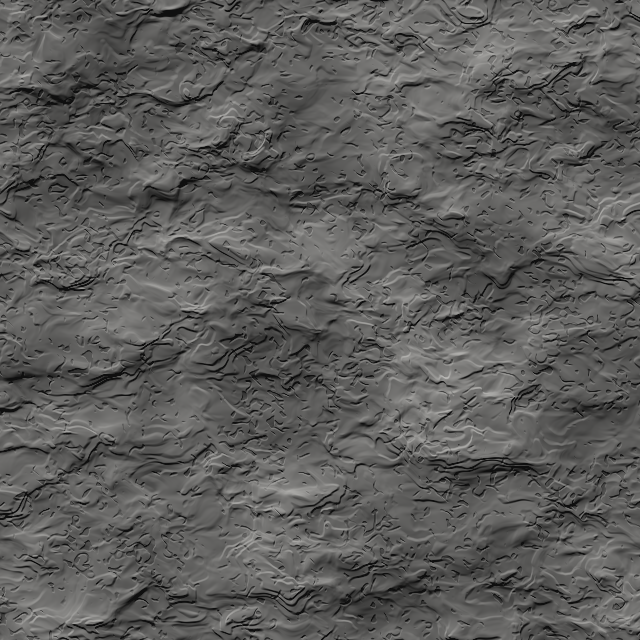
Write a three.js fragment shader that draws this texture.

```glsl
// Rough grey rock face with ledges, chipped layers and short pitted cracks, lit from above.
varying vec2 vUv;

#define ROCK_TINT vec3(1.0, 0.995, 0.98)
#define MID_TONE 0.383
#define RELIEF 0.076
#define LIGHT_DIR vec2(-0.3, 0.95)
#define STRETCH vec2(0.72, 1.0)
#define BASE_SCALE 5.0
#define OVERHANG 0.22
#define LAYER_COUNT 55.0
#define LAYER_MIX 0.5
#define CRACK_SCALE 62.0
#define PIT_DEPTH 0.006
#define SAMPLE_STEP 0.0022

// Random unit vector for a lattice point
vec2 randomGradient(vec2 cell) {
  float angle = 6.2832 * fract(sin(dot(cell, vec2(127.1, 311.7))) * 43758.5453);
  return vec2(cos(angle), sin(angle));
}

// Gradient noise, centred on zero
float noise(vec2 p) {
  vec2 i = floor(p);
  vec2 f = fract(p);
  vec2 u = f * f * f * (f * (f * 6.0 - 15.0) + 10.0);
  vec2 e = vec2(1.0, 0.0);
  float bottom = mix(dot(randomGradient(i), f),
                     dot(randomGradient(i + e.xy), f - e.xy), u.x);
  float top = mix(dot(randomGradient(i + e.yx), f - e.yx),
                  dot(randomGradient(i + e.xx), f - e.xx), u.x);
  return mix(bottom, top, u.y);
}

// Octaves weighted towards middle sizes, creased into bulges, rougher in patches
float bulges(vec2 p) {
  float rough = clamp(1.0 + 1.8 * noise(p * 7.0 + 57.0), 0.45, 1.6);
  float height = 0.0;
  float scale = BASE_SCALE;
  for (int i = 0; i < 6; i++) {
    float octave = float(i);
    float bell = (octave - 2.2) / 2.2;
    float weight = 1.1 * exp(-bell * bell) * (i < 2 ? 1.0 : rough);
    float n = noise(p * scale + octave * 17.3);
    float creased = sqrt(n * n + 0.001);
    height += weight * mix(n, creased, i < 4 ? 0.45 : 0.15) / scale;
    scale *= 2.03;
  }
  return height;
}

// Short worm-like cracks and small holes, gathered in clusters
float pits(vec2 p) {
  vec2 q = p * vec2(0.8, 1.0) + 0.006 * noise(p * 35.0);
  float cluster = 0.45 * noise(p * 11.0 + 31.0);
  float line = 1.0 - smoothstep(0.03, 0.14, abs(noise(q * CRACK_SCALE)));
  float gaps = smoothstep(0.12, 0.28, noise(q * CRACK_SCALE * 0.95 + 71.0) + cluster);
  float holes = smoothstep(0.34, 0.48, noise(q * CRACK_SCALE * 1.4 + 113.0) + cluster);
  return max(line * gaps, holes);
}

// Rock height before pitting: sagging bulges cut into broken, ragged layers
float rockHeight(vec2 p) {
  vec2 q = p * STRETCH;
  q += 0.02 * vec2(noise(q * 11.0 + 5.0), noise(q * 11.0 + 43.0));
  q += 0.014 * vec2(noise(q * 33.0 + 15.0), noise(q * 33.0 + 83.0));
  q.y += OVERHANG * bulges(q);
  float height = bulges(q);
  float layer = height * LAYER_COUNT + 2.0 * noise(q * 16.0 + 23.0)
              + 0.5 * noise(q * 70.0 + 3.0);
  float stepped = floor(layer) + smoothstep(0.0, 0.4, fract(layer));
  float broken = LAYER_MIX * clamp(0.8 + 3.0 * noise(q * 18.0 + 61.0), 0.1, 1.5);
  return height + broken * (stepped - layer) / LAYER_COUNT;
}

void main() {
  // Slope towards the light
  vec2 offset = 0.5 * SAMPLE_STEP * normalize(LIGHT_DIR);
  float below = rockHeight(vUv - offset);
  float above = rockHeight(vUv + offset);
  float pitBelow = pits(vUv - offset);
  float pitAbove = pits(vUv + offset);
  float slope = (below - above - PIT_DEPTH * (pitBelow - pitAbove)) / SAMPLE_STEP;

  // Soft highlights, deeper shadows
  float light = RELIEF * slope;
  float lit = 0.3 * (1.0 - exp(-max(light, 0.0) / 0.3));
  float shade = 1.15 * min(light, 0.0);

  // Broad stains, dim hollows and darker pit floors
  float stain = 0.14 * noise(vUv * vec2(4.0, 6.0) + 9.0) + 0.07 * noise(vUv * 15.0);
  float hollow = 0.9 * (0.5 * (below + above) - 0.025);
  float tone = MID_TONE + stain + hollow + lit + shade - 0.035 * (pitBelow + pitAbove);

  gl_FragColor = vec4(ROCK_TINT * clamp(tone, 0.06, 0.85), 1.0);
}
```
